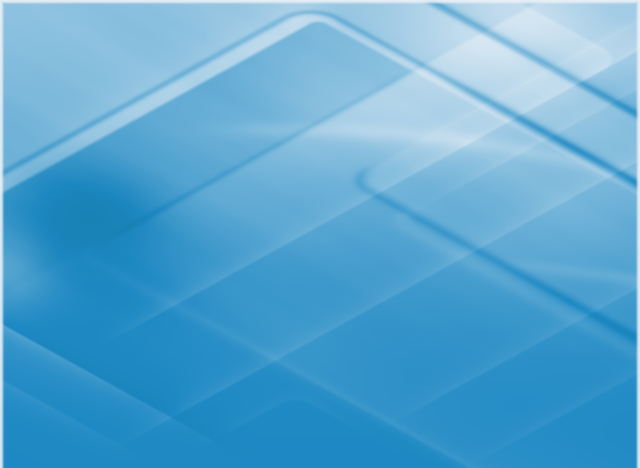
This background is drawn by a WebGL 2 fragment shader. Its source:

```glsl
#version 300 es
precision highp float;
// Soft blue backdrop of translucent, rounded diagonal panels and light beams.
// A single lightness value is summed from glows, skewed panel distances and
// brushed streaks, then mapped onto a blue-to-white ramp.
uniform vec2 u_resolution;
out vec4 fragColor;

const vec2 CANVAS = vec2(7.68, 5.62); // working units, y points down
const float SLOPE = 0.55;             // steepness of every diagonal
const float PERP = 0.876;             // skew offset to true distance
const vec3 TEAL = vec3(0.09, 0.50, 0.69);
const vec3 BLUE = vec3(0.115, 0.535, 0.765);
const vec3 PALE = vec3(0.92, 0.945, 0.97);

float glow(vec2 p, vec2 center, vec2 radius) {
  vec2 q = (p - center) / radius;
  return exp(-dot(q, q));
}

float ridge(float d, float width) {
  return exp(-d * d / (width * width));
}

// Crisp at d = 0, fading away towards positive d.
float fadeFrom(float d, float width) {
  return smoothstep(-0.025, 0.025, d) * exp(-max(d, 0.0) / width);
}

float ramp(float from, float to, float v) {
  return smoothstep(from, to, v);
}

float inside(float d) {
  return 1.0 - smoothstep(-0.03, 0.03, d);
}

// Signed distance to a rounded corner between two skewed half planes.
float corner(vec2 d, float radius) {
  vec2 q = d * PERP + radius;
  return min(max(q.x, q.y), 0.0) + length(max(q, 0.0)) - radius;
}

// Layered sines stretched along the falling diagonal.
float streaks(float rise, float fall) {
  float sum = 0.0, amp = 0.5, freq = 3.1;
  for (int i = 0; i < 4; i++) {
    sum += amp * sin(fall * freq + 1.7 * float(i) + 0.9 * sin(rise * 1.3 + float(i)));
    amp *= 0.62;
    freq *= 1.9;
  }
  return sum;
}

float ambient(vec2 p) {
  float l = 0.56 * (1.0 - smoothstep(-0.6, 5.4, p.y));
  l += 0.26 * glow(p, vec2(6.0, 0.5), vec2(1.4, 0.8));
  l += 0.17 * glow(p, vec2(4.7, 1.5), vec2(1.5, 0.65));
  l += 0.13 * glow(p, vec2(6.7, 2.5), vec2(1.3, 1.0));
  l += 0.23 * glow(p, vec2(0.1, 3.2), vec2(0.5, 0.5));
  l -= 0.30 * glow(p, vec2(1.0, 2.6), vec2(0.9, 0.6));
  l -= 0.12 * glow(p, vec2(1.5, 3.5), vec2(1.2, 0.6));
  return l;
}

// Rising beams: offset, start x, strength, softness.
float beams(float rise, float x) {
  const vec4 BEAMS[6] = vec4[6](
    vec4(4.82, 1.0, 0.13, 0.16), vec4(4.48, 4.3, 0.08, 0.08),
    vec4(5.28, 4.7, 0.08, 0.10), vec4(6.15, 1.2, 0.11, 0.16),
    vec4(7.67, 4.4, 0.09, 0.16), vec4(8.70, 5.4, 0.07, 0.14));
  float sum = 0.0;
  for (int i = 0; i < 6; i++) {
    vec4 b = BEAMS[i];
    sum += b.z * ramp(b.y, b.y + 1.2, x) * fadeFrom(b.x - rise, b.w);
  }
  return sum;
}

float panels(vec2 p, float rise, float fall) {
  float l = 0.0;
  // Large chevron: outer band, bright rim, dark groove, shaded interior.
  float outer = corner(vec2(2.10 - rise, -2.0 - fall), 0.30);
  float inner = corner(vec2(2.33 - rise, -1.87 - fall), 0.10);
  float left = 1.0 - ramp(3.5, 4.2, p.x);
  float lower = ramp(4.8, 6.2, p.x);
  l += 0.15 * left * fadeFrom(outer, 0.30);
  l += (0.24 * left + 0.10 * (1.0 - left)) * inside(outer) * (1.0 - inside(inner));
  l -= (0.26 + 0.22 * lower) * ridge(outer, 0.04 + 0.02 * lower);
  l -= 0.12 * inside(inner) * exp(inner / 0.9) * (1.0 - ramp(3.5, 3.62, rise));
  // Bright middle sheet with a thin dark rim on its rising side.
  float sheet = corner(vec2(3.58 - rise, fall - 2.52), 0.15);
  float rim = 1.0 - ramp(4.6, 5.4, p.x);
  l += 0.09 * inside(sheet) * exp(sheet / 0.9) * ramp(1.5, 4.0, p.x);
  l -= 0.13 * rim * ridge(3.58 - rise, 0.045) * ramp(1.0, 1.6, p.x);
  l += 0.05 * ridge(sheet, 0.08) * ramp(2.2, 2.5, fall);
  // Upper right bar and the groove beneath it.
  float bar = corner(vec2(rise - 4.82, -3.4 - fall), 0.22);
  l += 0.09 * inside(bar) * exp(bar / 0.35) * ramp(-2.75, -2.85, fall);
  l -= 0.32 * ridge(fall + 2.83, 0.06);
  l -= 0.10 * fadeFrom(-2.83 - fall, 0.3);
  l += 0.08 * fadeFrom(fall + 2.78, 0.45);
  // Two nested panels on the right.
  float front = corner(vec2(4.48 - rise, fall + 0.15), 0.20);
  float back = corner(vec2(5.25 - rise, fall - 0.05), 0.16);
  l += 0.06 * inside(front) * exp(front / 0.5);
  l -= 0.19 * ridge(front, 0.06) * ramp(-0.55, -0.2, fall);
  l += 0.07 * ridge(back, 0.08) * ramp(-0.4, 0.0, fall);
  // Lower left edges and the faint bottom panel.
  l -= 0.10 * fadeFrom(3.88 - fall, 0.3) * (1.0 - ramp(1.8, 3.2, p.x));
  l += 0.20 * fadeFrom(fall - 3.88, 0.16) * (1.0 - ramp(0.2, 3.0, p.x));
  l += 0.09 * fadeFrom(fall - 4.55, 0.16) * (1.0 - ramp(0.2, 2.2, p.x));
  float foot = corner(vec2(6.70 - rise, 2.80 - fall), 0.15);
  return l + 0.05 * fadeFrom(foot, 0.12) * ramp(2.2, 3.0, p.x) * (1.0 - ramp(3.6, 5.0, p.x));
}

// Thin curved glints sweeping to the right.
float glints(vec2 p) {
  float upper = 1.56 + 0.035 * (p.x - 3.6) * (p.x - 3.6) * step(3.6, p.x);
  float lower = 3.12 + 0.13 * (p.x - 5.8);
  return 0.10 * ridge(p.y - upper, 0.10) * ramp(2.0, 3.4, p.x)
       + 0.09 * ridge(p.y - lower, 0.08) * ramp(5.7, 6.8, p.x);
}

void main() {
  vec2 uv = gl_FragCoord.xy / u_resolution;
  vec2 p = vec2(uv.x, 1.0 - uv.y) * CANVAS;
  float rise = p.y + SLOPE * p.x;
  float fall = p.y - SLOPE * p.x;

  float light = ambient(p) + panels(p, rise, fall) + beams(rise, p.x) + glints(p);
  light += 0.03 * streaks(rise, fall) * (1.0 - ramp(2.5, 5.2, p.y));

  vec3 color = mix(BLUE, PALE, clamp(light, 0.0, 1.0));
  color = mix(color, TEAL, clamp(-light * 5.0, 0.0, 0.7));
  color = mix(color, TEAL, 0.35 * glow(p, vec2(1.0, 2.7), vec2(0.9, 0.7)));

  // Soft white border on the left, top and right.
  float border = min(min(p.x, CANVAS.x - p.x), p.y);
  color = mix(color, PALE, 0.9 * (1.0 - ramp(0.01, 0.06, border)));
  fragColor = vec4(color, 1.0);
}
```
